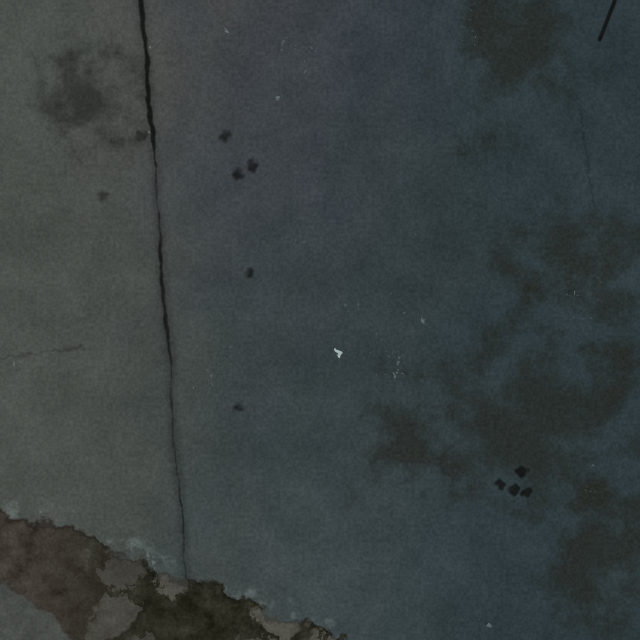
Give the GLSL for this texture, as a Shadertoy shader.

```glsl
const vec3 WARM_GREY  = vec3(0.290, 0.306, 0.287);
const vec3 SLATE      = vec3(0.213, 0.250, 0.256);
const vec3 BLUE_SLATE = vec3(0.180, 0.227, 0.240);
const vec3 VIOLET     = vec3(0.020, 0.002, 0.016);
const vec3 STAIN      = vec3(0.158, 0.170, 0.154);
const vec3 SOIL       = vec3(0.240, 0.217, 0.198);
const vec3 MOSS       = vec3(0.160, 0.160, 0.125);
const vec3 STONE      = vec3(0.300, 0.295, 0.270);
const vec3 SOOT       = vec3(0.075, 0.080, 0.075);
const vec3 CHALK      = vec3(0.50, 0.56, 0.55);
const float GRAIN_SCALE = 210.0;
const float GRAIN_GAIN  = 0.046;
const float FEATHER     = 0.0015;
// Stain centres and radii
const vec3 STAINS[6] = vec3[6](
    vec3(0.82, 0.33, 0.17), vec3(0.96, 0.13, 0.13), vec3(0.78, 0.92, 0.12),
    vec3(0.63, 0.30, 0.09), vec3(0.92, 0.58, 0.13), vec3(0.11, 0.87, 0.10));

vec2 hash2(vec2 p) {
    vec3 q = fract(p.xyx * vec3(0.1031, 0.1030, 0.0973));
    q += dot(q, q.yzx + 33.33);
    return fract((q.xx + q.yz) * q.zy);
}

float corner(vec2 cell, vec2 offset) {
    float angle = 6.2832 * hash2(cell).x;
    return dot(vec2(cos(angle), sin(angle)), offset);
}

float noise(vec2 p) {
    vec2 i = floor(p), f = p - i, e = vec2(0, 1);
    vec2 u = f * f * f * (f * (f * 6.0 - 15.0) + 10.0);
    return mix(mix(corner(i, f), corner(i + e.yx, f - e.yx), u.x),
               mix(corner(i + e.xy, f - e.xy), corner(i + 1.0, f - 1.0), u.x), u.y);
}

float fbm(vec2 p) {
    float sum = 0.0, gain = 1.0;
    for (int i = 0; i < 5; i++) {
        sum += gain * noise(p);
        p = mat2(1.6, 1.2, -1.2, 1.6) * p + 7.3;
        gain *= 0.6;
    }
    return sum;
}

float segment(vec2 p, vec2 a, vec2 b) {
    vec2 d = b - a;
    return length(p - a - d * clamp(dot(p - a, d) / dot(d, d), 0.0, 1.0));
}

float inside(float dist, float radius, float soft) {
    return 1.0 - smoothstep(radius - soft, radius + soft, dist);
}

// x: gap to the nearest cell border, y: random value of the cell
vec2 stones(vec2 p) {
    float first = 9.0, second = 9.0, id = 0.0;
    for (int k = 0; k < 9; k++) {
        vec2 cell = floor(p) + vec2(k % 3 - 1, k / 3 - 1);
        float d = length(cell + 0.15 + 0.7 * hash2(cell) - p);
        second = min(second, max(first, d));
        if (d < first) { first = d; id = hash2(cell + 31.0).x; }
    }
    return vec2(second - first, id);
}

// Small pale chips, one per grid cell at most
float chips(vec2 p, float density) {
    vec2 cell = floor(p), rnd = hash2(cell + 5.0);
    float d = length(fract(p) - 0.3 - 0.4 * rnd) + 0.3 * noise(p * 3.0);
    return inside(d, 0.1 + 0.12 * rnd.y, 0.1) * step(1.0 - density, hash2(cell + 77.0).x);
}

vec3 concrete(vec2 p, vec2 warped) {
    float cloud = fbm(p * 4.0), mottle = fbm(p * 15.0 + 40.0);
    float across = p.x + 0.14 * cloud;
    vec3 color = mix(WARM_GREY, SLATE, smoothstep(0.08, 0.5, across));
    color = mix(color, BLUE_SLATE, smoothstep(0.45, 0.85, across));
    color += VIOLET * smoothstep(0.3, 1.0, p.y + 0.3 * cloud) * inside(abs(p.x - 0.43), 0.2, 0.18);
    color += 0.03 * inside(length(p - vec2(0.5, 0.08)), 0.16, 0.16);
    color += 0.024 * mottle + 0.016 * cloud;
    for (int i = 0; i < 6; i++) {
        float d = length(p - STAINS[i].xy) / STAINS[i].z + 0.6 * cloud + 0.9 * mottle;
        color = mix(color, STAIN, 0.7 * inside(d, 0.55, 0.5));
    }
    // Soft round spots, then a cluster of sharper pits
    for (int i = 0; i < 11; i++) {
        vec2 rnd = hash2(vec2(i, 11));
        bool pit = i > 6;
        vec2 center = pit ? vec2(0.775, 0.19) + rnd * vec2(0.05, 0.075)
                          : vec2(0.07, 0.27) + rnd * vec2(0.36, 0.63);
        float mark = inside(length(warped - center), 0.005 + 0.004 * rnd.y, pit ? 0.003 : 0.005);
        color = mix(color, SOOT, mark * (pit ? 0.85 : 0.3 + 0.5 * rnd.x));
    }
    // Chips gathered in patches, strays and one larger flake
    float patches = smoothstep(0.4, 0.75, fbm(p * 6.0 + 13.0));
    color = mix(color, CHALK, 0.45 * patches * chips(warped * 110.0, 0.3));
    color = mix(color, CHALK, 0.55 * chips(warped * 75.0, 0.002));
    float flake = segment(warped, vec2(0.525, 0.453), vec2(0.53, 0.446)) + 0.003 * noise(p * 190.0);
    return mix(color, CHALK * 1.25, inside(flake, 0.003, FEATHER));
}

void mainImage(out vec4 fragColor, in vec2 fragCoord) {
    vec2 p = fragCoord / iResolution.xy;
    vec2 warped = p + 0.007 * vec2(noise(p * 90.0), noise(p * 90.0 + 50.0));
    vec3 color = concrete(p, warped);
    float rough = fbm(p * 32.0), wave = fbm(p * 13.0);

    // Slanted seam, wide at the top and broken further down
    float seam = 0.298 - 0.078 * p.y + 0.005 * noise(vec2(p.y * 9.0, 2.5))
               + 0.003 * noise(vec2(p.y * 45.0, 8.5));
    float gape = smoothstep(0.75, 0.78, p.y) + 0.6 * inside(abs(p.y - 0.55), 0.09, 0.03);
    float away = abs(p.x - seam) + 0.002 * rough;
    float broken = 0.35 + 0.35 * smoothstep(-0.3, 0.3, noise(vec2(p.y * 22.0, 4.5)));
    color *= 1.0 - 0.16 * inside(away, 0.008, 0.008);
    color = mix(color, SOOT, mix(broken, 0.9, gape) * inside(away, 0.001 + 0.0025 * gape, 0.002));

    // Hairlines and a thin rod
    float hair = min(segment(warped, vec2(0, 0.44), vec2(0.13, 0.458)),
                     segment(warped, vec2(0.905, 0.83), vec2(0.927, 0.68)));
    color = mix(color, SOOT, 0.3 * inside(hair + 0.003 * rough, 0.001, 0.003));
    float rod = segment(p, vec2(0.937, 0.938), vec2(0.965, 1.01));
    color = mix(color, SOOT, 0.9 * inside(rod, 0.003, FEATHER));

    // Broken edge with soil and stones, chalky along its rim
    float edge = 0.215 - 0.40 * p.x - p.y + 0.03 * wave + 0.008 * rough;
    float slab = 0.09 - 0.7 * p.x - p.y + 0.02 * wave;
    float rim = inside(abs(edge + 0.012), 0.012, 0.012) * smoothstep(0.0, 0.6, fbm(p * 24.0 + 9.0));
    color = mix(color, CHALK, 0.4 * rim);
    vec2 rock = stones(warped * 13.0 + 0.3 * rough);
    vec3 soil = mix(SOIL, MOSS, smoothstep(0.05, 0.22, p.x + 0.08 * rough)) + 0.08 * rough;
    float bare = smoothstep(0.1, 0.17, p.x) * step(0.4, rock.y) * smoothstep(0.1, 0.25, rock.x);
    soil = mix(soil, STONE * (0.65 + 0.45 * rock.y) + 0.04 * rough, bare);
    soil = mix(soil, CHALK, 0.5 * chips(p * 45.0, 0.03));
    color = mix(color, soil, smoothstep(-0.003, 0.006, edge));
    color *= 1.0 - 0.25 * inside(abs(edge - 0.004), 0.003, 0.005);
    color = mix(color, 0.95 * WARM_GREY + 0.04 * rough, smoothstep(-0.003, 0.006, slab));

    // Fine surface grain
    float grain = noise(p * GRAIN_SCALE) + 0.6 * noise(p * GRAIN_SCALE * 0.5 + 19.0);
    color += GRAIN_GAIN * grain * (0.5 + color.g);
    fragColor = vec4(clamp(color, 0.0, 1.0), 1.0);
}
```
